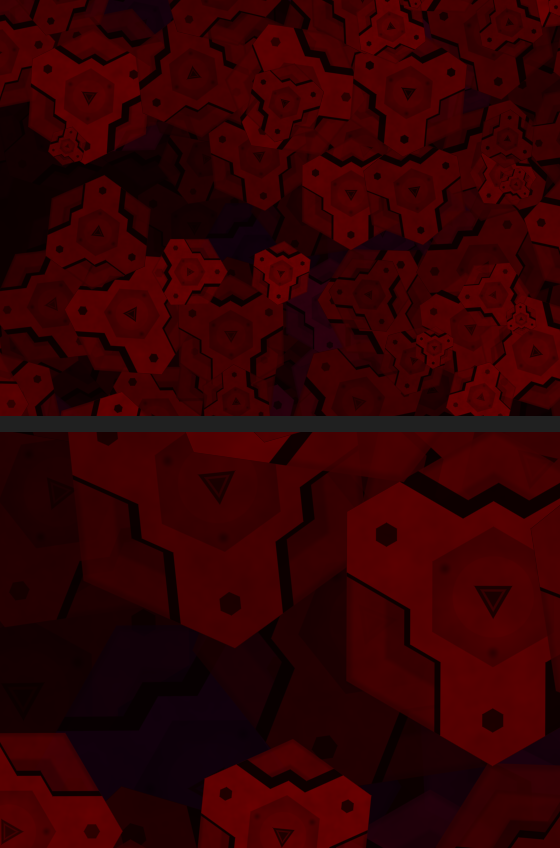
Top, the full canvas; bottom, a detail of the centre.
This pattern is drawn by a Shadertoy shader. Its source:

```glsl
// Scattered three-armed hexagonal plates in deep red, stacked from dark to bright.
const float PI = 3.14159265;
const float HEX_EDGE = 0.866;

float hash(vec2 p) {
    vec3 q = fract(p.xyx * vec3(0.1031, 0.1030, 0.0973));
    q += dot(q, q.yzx + 33.33);
    return fract((q.x + q.y) * q.z);
}

float noise(vec2 p) {
    vec2 i = floor(p), f = fract(p);
    f = f * f * (3.0 - 2.0 * f);
    return mix(mix(hash(i), hash(i + vec2(1, 0)), f.x),
               mix(hash(i + vec2(0, 1)), hash(i + vec2(1, 1)), f.x), f.y);
}

float grain(vec2 p) {
    return 0.5 * noise(p) + 0.3 * noise(p * 2.3 + 7.0) + 0.2 * noise(p * 5.1 + 3.0);
}

mat2 rotation(float a) {
    return mat2(cos(a), sin(a), -sin(a), cos(a));
}

// Smooth coverage of the region where d is negative
float fill(float d, float soft) {
    return smoothstep(soft, -soft, d);
}

// Distance to hexagon sides, with a corner on the x axis
float hexagon(vec2 p) {
    p = abs(p);
    return max(p.y, dot(p, vec2(HEX_EDGE, 0.5)));
}

// Folds the plane into one of three equal sectors around +x
vec2 foldThree(vec2 p) {
    float sector = 2.0 * PI / 3.0;
    float a = mod(atan(p.y, p.x) + 0.5 * sector, sector) - 0.5 * sector;
    return length(p) * vec2(cos(a), sin(a));
}

// Hexagonal hub with three arms reaching the rim
float armBody(vec2 p) {
    float arm = max(abs(foldThree(p).y) - 0.31, hexagon(p) - HEX_EDGE);
    return min(hexagon(p) - 0.49, arm);
}

// Paints one badge of unit radius over the colour below
vec3 paintBadge(vec3 below, vec2 p, vec3 tint, float opacity, float seed, float soft) {
    float rim = hexagon(p) - HEX_EDGE;
    float inside = fill(rim, soft);
    vec2 arm = foldThree(p);
    float body = armBody(p);
    float wear = grain(p * 5.0 + seed * 50.0);
    vec3 paint = tint * (0.88 + 0.24 * wear);

    // Chevron plates with a bevelled border
    vec2 shift = 0.045 * vec2(cos(seed * 40.0), sin(seed * 40.0));
    float gap = armBody(p - shift) - 0.065;
    float bevel = fill(abs(rim + 0.13) - 0.10, 0.02);
    vec3 plate = paint * (0.66 + 0.17 * bevel);
    vec3 col = mix(below, plate, inside * opacity * 0.85);
    col = mix(col, vec3(0.025, 0.0, 0.0), 0.88 * inside * fill(gap, soft));

    // Recessed hub with rings and corner studs
    float hub = hexagon(p);
    paint *= 1.0 - 0.17 * fill(hub - 0.36, soft);
    paint *= 1.0 - 0.10 * smoothstep(0.20, 0.36, hub) * fill(hub - 0.36, soft);
    paint *= 1.0 + 0.08 * fill(length(p) - 0.24, soft);
    float stud = length(vec2(abs(arm.x) - 0.33, arm.y)) - 0.025;
    paint *= 1.0 - 0.35 * fill(stud, soft + 0.02);
    col = mix(col, paint, opacity * fill(body, soft));

    // Hexagonal holes and the central triangle
    float hole = hexagon(arm - vec2(0.73, 0.0)) - 0.062;
    float triangle = dot(vec2(arm.x, abs(arm.y)), vec2(0.5, HEX_EDGE));
    float dark = max(fill(hole, soft), fill(triangle - 0.065, soft));
    dark *= 1.0 - 0.55 * fill(abs(triangle - 0.038) - 0.007, soft);
    return mix(col, vec3(0.04, 0.0, 0.0), dark * (0.5 + 0.4 * hash(vec2(seed * 91.0, 4.0))));
}

// One jittered grid of badges; sizes and reds are ranges
vec3 paintLayer(vec3 col, vec2 uv, float id, float cell, vec2 sizes, vec2 reds, float share) {
    vec2 home = floor(uv / cell);
    for (int j = -1; j <= 1; j++)
    for (int i = -1; i <= 1; i++) {
        vec2 key = home + vec2(i, j) + id * 37.0 + 100.0;
        if (hash(key) > share) continue;
        vec2 jitter = vec2(hash(key + 11.3), hash(key + 23.7)) - 0.5;
        vec2 center = (home + vec2(i, j) + 0.5 + 0.65 * jitter) * cell;
        float radius = mix(sizes.x, sizes.y, hash(key + 31.1));
        vec2 p = (uv - center) / radius;
        if (dot(p, p) > 1.1) continue;
        float seed = hash(key + 47.9);
        float red = mix(reds.x, reds.y, hash(key + 59.2));
        float violet = step(0.8, hash(key + 67.4)) * step(reds.y, 0.2);
        vec3 tint = vec3(red, 0.0, 0.004 + 0.05 * violet);
        float opacity = mix(0.8, 0.97, hash(key + 71.6));
        float soft = 0.8 / (iResolution.y * radius);
        col = paintBadge(col, rotation(seed * 2.0 * PI) * p, tint, opacity, seed, soft);
    }
    return col;
}

void mainImage(out vec4 fragColor, in vec2 fragCoord) {
    vec2 uv = fragCoord / iResolution.y;
    vec3 col = vec3(0.03 + 0.03 * grain(uv * 6.0), 0.0, 0.0);

    // Dim backdrop, main badges, then small accents
    col = paintLayer(col, uv, 1.0, 0.26, vec2(0.13, 0.17), vec2(0.07, 0.11), 0.9);
    col = paintLayer(col, uv + 0.13, 2.0, 0.27, vec2(0.11, 0.16), vec2(0.13, 0.19), 0.75);
    col = paintLayer(col, uv + 0.07, 3.0, 0.28, vec2(0.13, 0.17), vec2(0.24, 0.30), 0.7);
    col = paintLayer(col, uv + 0.19, 4.0, 0.28, vec2(0.13, 0.17), vec2(0.29, 0.39), 0.6);
    col = paintLayer(col, uv + 0.04, 5.0, 0.22, vec2(0.07, 0.10), vec2(0.27, 0.40), 0.32);
    col = paintLayer(col, uv + 0.11, 6.0, 0.20, vec2(0.035, 0.055), vec2(0.30, 0.43), 0.2);
    fragColor = vec4(col, 1.0);
}
```
